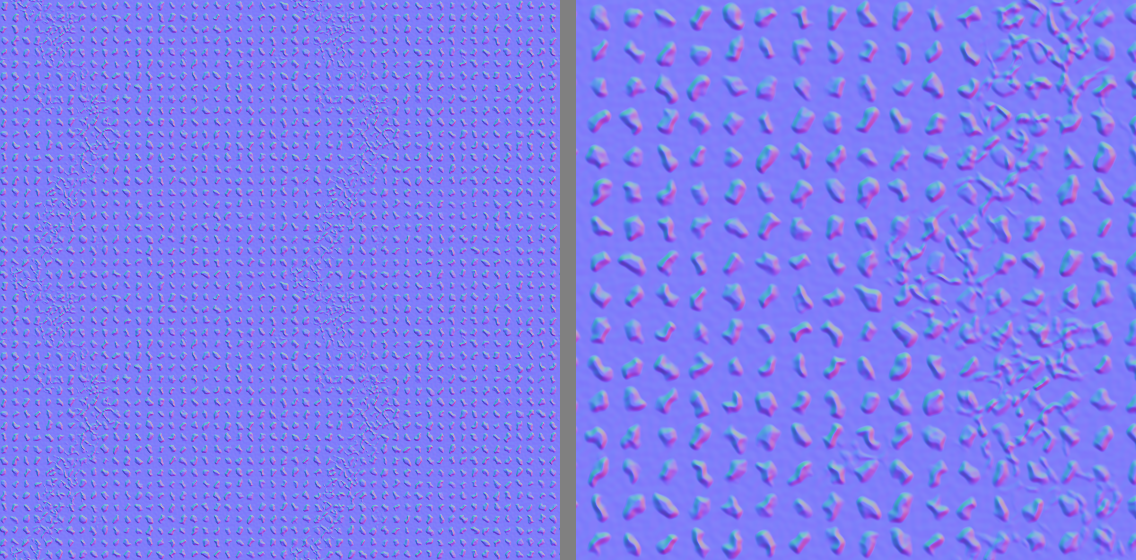
Left, the full canvas; right, a detail of the centre.
A Shadertoy shader for this texture map:

```glsl
const float TAU = 6.2831853;
const vec2 LUGS = vec2(50.0, 48.0);      // columns and rows over the canvas
const float WEAR_REPEATS = 2.0;          // wear repeats across and down
const float LUG_ANGLE = 0.95;

vec2 hash2(vec2 p) {
    vec3 q = fract(p.xyx * vec3(0.1031, 0.1030, 0.0973));
    q += dot(q, q.yzx + 33.33);
    return fract((q.xx + q.yz) * q.zy);
}

float cornerSlope(vec2 cell, vec2 offset, float period) {
    float a = TAU * hash2(mod(cell, period) + period).x;
    return dot(vec2(cos(a), sin(a)), offset);
}

// Gradient noise that wraps after `period` cells
float gradientNoise(vec2 tile, float period) {
    vec2 p = tile * period;
    vec2 i = floor(p), f = p - i;
    vec2 u = f * f * f * (f * (f * 6.0 - 15.0) + 10.0);
    vec2 e = vec2(1.0, 0.0);
    float low = mix(cornerSlope(i, f, period), cornerSlope(i + e, f - e, period), u.x);
    float high = mix(cornerSlope(i + e.yx, f - e.yx, period),
                     cornerSlope(i + 1.0, f - 1.0, period), u.x);
    return mix(low, high, u.y);
}

float capsule(vec2 p, float halfLength, float radius) {
    p.x -= clamp(p.x, -halfLength, halfLength);
    return length(p) - radius;
}

vec2 rotate(vec2 p, float angle) {
    float c = cos(angle), s = sin(angle);
    return vec2(c * p.x + s * p.y, c * p.y - s * p.x);
}

// Raised lugs, leaning left and right in a checkerboard
float lugHeight(vec2 uv, vec2 warp, float wear) {
    vec2 grid = uv * LUGS + vec2(0.14, 0.0);
    vec2 cell = floor(grid);
    vec2 id = mod(cell, LUGS / WEAR_REPEATS);
    vec2 shift = hash2(id + 7.0) - 0.5;
    vec2 shape = hash2(id + 61.0);
    float lean = mod(cell.x + cell.y, 2.0) * 2.0 - 1.0;
    vec2 p = fract(grid) - 0.5 - 0.1 * shift + warp;
    p = rotate(p, lean * LUG_ANGLE + 0.5 * (shape.x - 0.5));
    float d = capsule(p, mix(0.11, 0.19, shape.y), mix(0.11, 0.17, shape.x));
    float strength = mix(0.75, 1.1, shape.y) * (1.0 - 0.5 * wear);
    return strength * (1.0 - smoothstep(-0.12, 0.1, d));
}

// Worn patches: a wandering band plus scattered spots
float wearMask(vec2 tile) {
    float centre = 0.22 - 0.09 * cos(TAU * tile.y);
    float dx = fract(tile.x - centre + 0.5) - 0.5;
    float band = exp(-dx * dx / 0.014);
    return smoothstep(0.3, 0.8, 0.62 * band + 0.9 * gradientNoise(tile, 7.0));
}

// Beaded, curling ridges
float curlHeight(vec2 tile) {
    float line = abs(gradientNoise(tile, 26.0));
    float beads = smoothstep(-0.25, 0.3, gradientNoise(tile, 83.0));
    return beads * (1.0 - smoothstep(0.02, 0.17, line));
}

float plateHeight(vec2 uv) {
    vec2 tile = uv * WEAR_REPEATS;
    float wear = wearMask(tile);
    vec2 warp = vec2(gradientNoise(tile, 64.0), gradientNoise(tile + 0.37, 64.0));
    float height = 0.18 * lugHeight(uv, 0.2 * warp, wear);
    height += 0.14 * wear * curlHeight(tile);
    height += 0.012 * gradientNoise(tile, 96.0);
    return height / LUGS.x;
}

vec2 plateSlope(vec2 uv, float stepSize) {
    vec2 e = vec2(stepSize, 0.0);
    return vec2(plateHeight(uv + e) - plateHeight(uv - e),
                plateHeight(uv + e.yx) - plateHeight(uv - e.yx)) / (2.0 * stepSize);
}

// Surface normal packed into colour
vec3 normalColour(vec2 slope, float tint) {
    vec3 n = normalize(vec3(-slope, 1.0));
    return vec3(0.5, 0.49, 0.49) + vec3(0.5 * tint * n.xy, 0.49 * n.z);
}

void mainImage(out vec4 fragColor, in vec2 fragCoord) {
    vec2 uv = fragCoord / iResolution.xy;
    vec2 slope = plateSlope(uv, 0.0009);
    fragColor = vec4(normalColour(slope, 0.7), 1.0);
}
```
